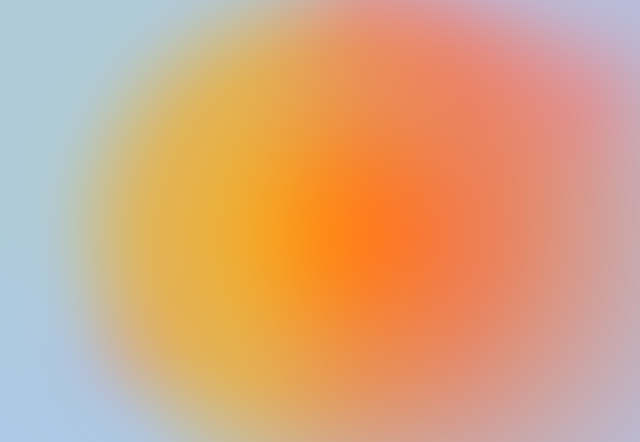
This background is drawn by a Shadertoy shader. Its source:

```glsl
const vec2 CANVAS = vec2(1.444, 1.0);

// Backdrop colours
const vec3 SKY    = vec3(0.685, 0.797, 0.845);
const vec3 BLUE   = vec3(0.674, 0.788, 0.898);
const vec3 LILAC  = vec3(0.715, 0.745, 0.855);
const vec3 PINK   = vec3(0.835, 0.620, 0.725);
const vec3 MAUVE  = vec3(0.785, 0.650, 0.735);

// Sun colours, left to right
const vec3 YELLOW = vec3(1.000, 0.655, 0.030);
const vec3 ORANGE = vec3(1.000, 0.490, 0.110);
const vec3 CORAL  = vec3(1.000, 0.420, 0.170);

// Glow placement, in canvas heights
const vec2 PINK_START   = vec2(0.865, 0.980);
const vec2 PINK_END     = vec2(1.278, 0.775);
const float PINK_WIDTH  = 0.17;
const float PINK_AMOUNT = 0.85;
const vec2 MAUVE_CENTRE = vec2(0.31, 0.21);
const float MAUVE_WIDTH = 0.14;
const float MAUVE_AMOUNT = 0.4;

// Sun shape: a soft disc with a denser core
const vec2 SUN_CENTRE = vec2(0.790, 0.470);
const vec2 SUN_RADII  = vec2(0.517, 0.470);
const vec2 SOFT_DIRECTION = vec2(0.8, -0.6);
const vec2 CRISP_EDGE = vec2(0.80, 1.40);
const vec2 SOFT_EDGE  = vec2(0.50, 1.90);
const float DISC_AMOUNT = 0.56;
const float CORE_WIDTH  = 0.64;

float gaussian(float d, float width) {
    float t = d / width;
    return exp(-t * t);
}

float segmentDistance(vec2 p, vec2 a, vec2 b) {
    vec2 ab = b - a;
    float t = clamp(dot(p - a, ab) / dot(ab, ab), 0.0, 1.0);
    return length(p - a - ab * t);
}

vec3 backdrop(vec2 p) {
    vec3 left = mix(BLUE, SKY, smoothstep(0.0, 0.65, p.y));
    vec3 colour = mix(left, LILAC, smoothstep(0.0, CANVAS.x, p.x));
    float pink = gaussian(segmentDistance(p, PINK_START, PINK_END), PINK_WIDTH);
    float mauve = gaussian(distance(p, MAUVE_CENTRE), MAUVE_WIDTH);
    colour = mix(colour, PINK, PINK_AMOUNT * pink);
    return mix(colour, MAUVE, MAUVE_AMOUNT * mauve);
}

vec3 sunColour(float x) {
    vec3 warm = mix(YELLOW, ORANGE, smoothstep(0.48, 0.88, x));
    return mix(warm, CORAL, smoothstep(0.75, 1.10, x));
}

float sunCoverage(vec2 p) {
    vec2 q = (p - SUN_CENTRE) / SUN_RADII;
    float r = length(q);
    // The rim blurs out towards the lower right
    float softness = smoothstep(-0.3, 1.0, dot(q, SOFT_DIRECTION));
    vec2 edge = mix(CRISP_EDGE, SOFT_EDGE, softness);
    float disc = DISC_AMOUNT * (1.0 - smoothstep(edge.x, edge.y, r));
    float core = gaussian(r, CORE_WIDTH);
    return 1.0 - (1.0 - disc) * (1.0 - core);
}

void mainImage(out vec4 fragColor, in vec2 fragCoord) {
    vec2 p = fragCoord / iResolution.xy * CANVAS;
    vec3 colour = mix(backdrop(p), sunColour(p.x), sunCoverage(p));
    fragColor = vec4(colour, 1.0);
}
```
